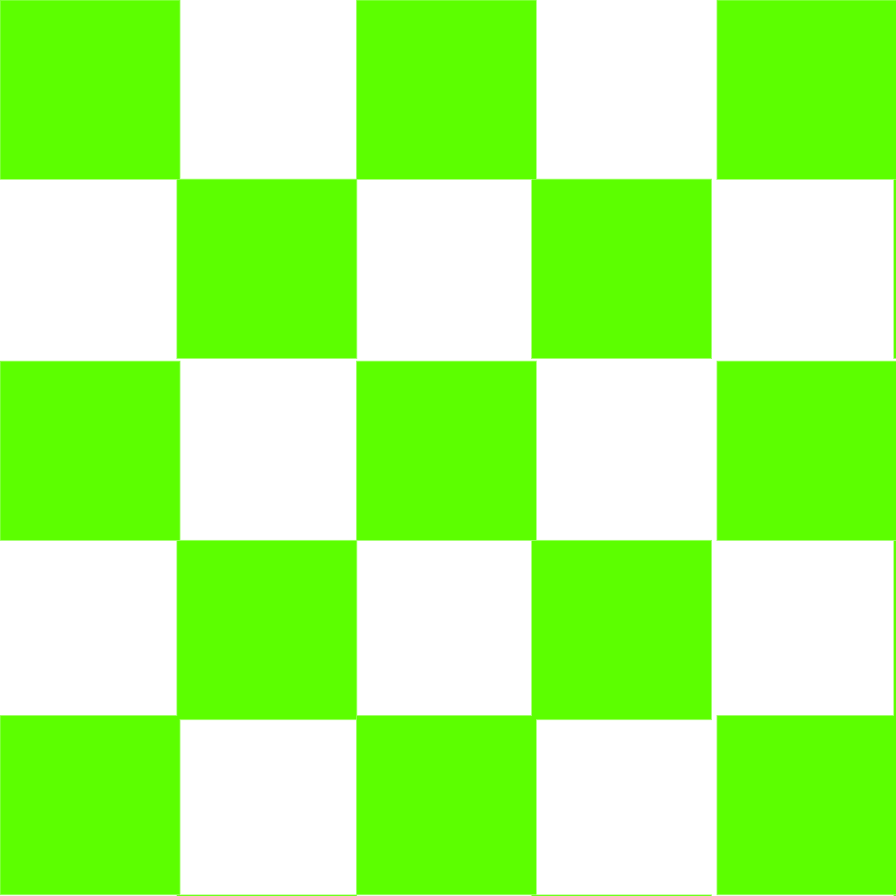
A Shadertoy shader for this pattern:

```glsl
// Green and white checkerboard of five by five squares, laid slightly unevenly.

// Left edges of the columns and top edges of the rows, measured from the top left
const float columnStart[6] = float[6](0.0, 0.1973, 0.3977, 0.5932, 0.8001, 0.9974);
const float rowStart[6] = float[6](0.0, 0.1999, 0.4030, 0.6030, 0.7984, 0.9987);

// Signed distance to a rectangle, negative inside
float boxDistance(vec2 p, vec2 halfSize) {
    vec2 d = abs(p) - halfSize;
    return length(max(d, 0.0)) + min(max(d.x, d.y), 0.0);
}

void mainImage(out vec4 fragColor, in vec2 fragCoord) {
    vec2 uv = fragCoord / iResolution.xy;
    uv.y = 1.0 - uv.y;
    float softness = max(1.0 / min(iResolution.x, iResolution.y), 0.0019);
    vec2 halfSize = 0.5 * vec2(0.2010, 0.2003);

    // Squares fill the cells whose column and row have equal parity
    float coverage = 0.0;
    for (int row = 0; row < 6; row++) {
        for (int column = row % 2; column < 6; column += 2) {
            vec2 center = vec2(columnStart[column], rowStart[row]) + halfSize;
            float edge = boxDistance(uv - center, halfSize);
            coverage = max(coverage, clamp(0.5 - edge / softness, 0.0, 1.0));
        }
    }

    vec3 green = vec3(0.36, 1.0, 0.0);
    fragColor = vec4(mix(vec3(1.0), green, coverage), 1.0);
}
```
